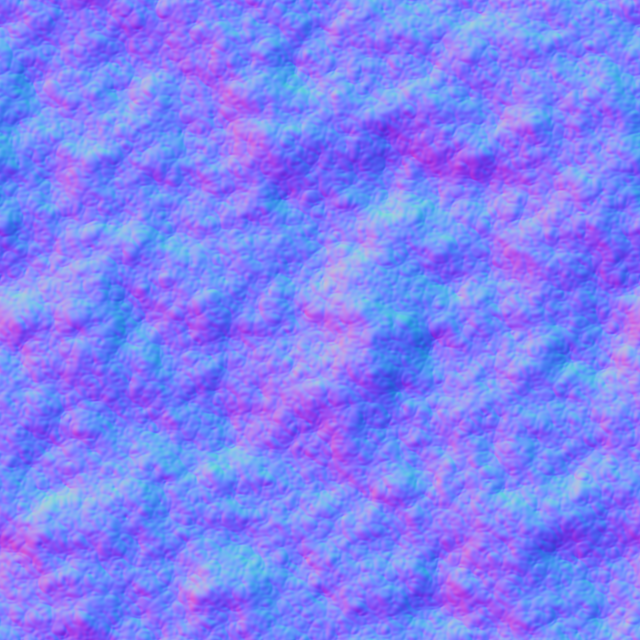
Write a WebGL 1 fragment shader that draws this texture map.

```glsl
precision highp float;

uniform vec2 u_resolution;

const float TAU = 6.2831853;
const int OCTAVES = 6;
const int WAVES = 24;              // sine waves per octave
const float BASE_FREQUENCY = 2.0;  // cycles across the tile, lowest octave
const float OCTAVE_GAIN = 0.9;     // slope kept from one octave to the next
const float SLOPE = 0.186;         // rms slope of the lowest octave
const float GRAIN_ANGLE = 1.6;     // direction of the steepest slopes
const float GRAIN_BIAS = 0.15;     // 0 = same slopes in all directions
const float CREASE = 0.008;        // shift of fine waves by coarse slopes
const vec2 AXES = vec2(1.0, -1.0); // green channel points down the slope
const float SEED = 3.7;

float hash(float n) {
    return fract(sin(n * 12.9898 + SEED) * 43758.547);
}

// Slope of one octave: sines with whole wave numbers, so it wraps.
vec2 octaveSlope(vec2 uv, float frequency, float firstId) {
    vec2 slope = vec2(0.0);
    for (int i = 0; i < WAVES; i++) {
        float id = firstId + float(i) * 3.0;
        float angle = 0.5 * TAU * (float(i) + hash(id)) / float(WAVES);
        float cycles = frequency * exp2(hash(id + 1.0));
        float phase = TAU * hash(id + 2.0);

        vec2 wave = floor(cycles * vec2(cos(angle), sin(angle)) + 0.5);
        float weight = sqrt(1.0 + GRAIN_BIAS * cos(2.0 * (angle - GRAIN_ANGLE)));
        slope += weight * normalize(wave) * cos(TAU * dot(wave, uv) + phase);
    }
    return slope * sqrt(2.0 / float(WAVES));
}

// Slope of the whole rough surface; coarse slopes crease the finer ones.
vec2 surfaceSlope(vec2 uv) {
    vec2 slope = vec2(0.0);
    float frequency = BASE_FREQUENCY;
    float amplitude = SLOPE;
    for (int o = 0; o < OCTAVES; o++) {
        vec2 creased = uv + CREASE * slope;
        slope += amplitude * octaveSlope(creased, frequency, float(o * WAVES) * 3.0);
        frequency *= 2.0;
        amplitude *= OCTAVE_GAIN;
    }
    return slope;
}

void main() {
    vec2 uv = gl_FragCoord.xy / u_resolution;
    vec3 normal = normalize(vec3(AXES * surfaceSlope(uv), 1.0));
    gl_FragColor = vec4(0.5 + 0.5 * normal, 1.0);
}
```
